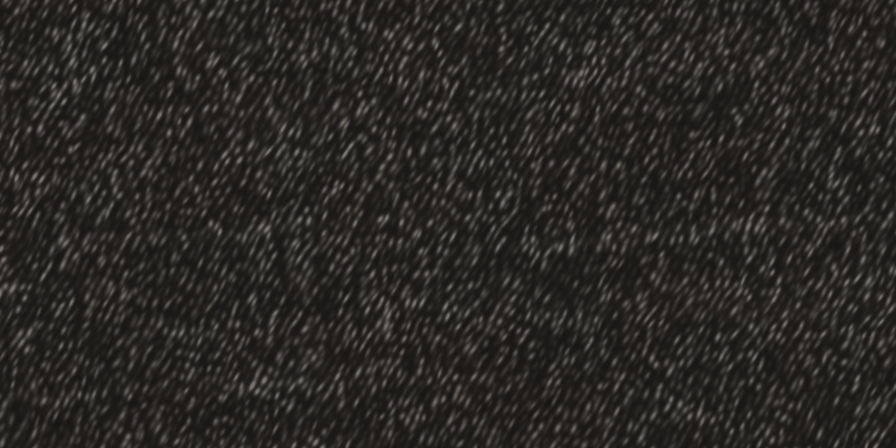
Write a Shadertoy shader that draws this texture.

```glsl
// Dark worn denim: pale, soft thread grains on a near-black twill.
// Grains sit in a sheared, jittered cell grid that follows the diagonal;
// stretched noise and a few slubs brighten them in faint horizontal bands.

vec2 hash22(vec2 p) {
    vec3 q = fract(p.xyx * vec3(0.1031, 0.1030, 0.0973));
    q += dot(q, q.yzx + 33.33);
    return fract((q.xx + q.yz) * q.zy);
}

float noise(vec2 p) {
    vec2 i = floor(p), f = fract(p);
    f = f * f * (3.0 - 2.0 * f);
    float low = mix(hash22(i).x, hash22(i + vec2(1, 0)).x, f.x);
    float high = mix(hash22(i + vec2(0, 1)).x, hash22(i + vec2(1, 1)).x, f.x);
    return mix(low, high, f.y);
}

// Thick weft thread: a soft, slightly tilted horizontal band
float slub(vec2 p, vec2 centre, float halfLength, float slope) {
    vec2 d = p - centre;
    d.y -= slope * d.x + 0.008 * (noise(vec2(p.x * 7.0, centre.y * 90.0)) - 0.5);
    return exp(-pow(d.y / 0.013, 2.0)) * smoothstep(halfLength, halfLength * 0.5, abs(d.x));
}

// Pale grains scattered along the twill diagonals
float grains(vec2 p) {
    const float lean = 0.6;
    vec2 pitch = vec2(0.0195, 0.0245);
    vec2 sheared = vec2(p.x - lean * p.y, p.y);
    sheared += 0.014 * (vec2(noise(p * 5.0), noise(p * 6.0 + 40.0)) - 0.5);
    sheared.x += 0.006 * (noise(p * 19.0 + 9.0) - 0.5);
    float column = floor(sheared.x / pitch.x);
    float light = 0.0;

    for (int i = -1; i <= 1; i++) {
        float c = column + float(i);
        float shift = hash22(vec2(c + 300.0, 7.0)).x;
        float row = floor(sheared.y / pitch.y - shift);
        for (int j = -1; j <= 1; j++) {
            vec2 id = vec2(c, row + float(j));
            vec2 place = hash22(id + 200.0);
            vec2 look = hash22(id + 517.0);
            vec2 centre = (id + vec2(0.5, 0.5 + shift) + (place - 0.5) * vec2(0.6, 0.5)) * pitch;
            vec2 d = sheared - centre;
            d.x += lean * d.y;

            // Elongated grain, with its own angle, length and brightness
            float angle = 1.06 + 0.3 * (look.y - 0.5);
            vec2 along = vec2(cos(angle), sin(angle));
            float across = dot(d, vec2(-along.y, along.x)) / mix(0.0038, 0.0054, place.x);
            float lengthwise = dot(d, along) / mix(0.0085, 0.0145, place.y);
            float q = across * across + lengthwise * lengthwise;
            float grain = exp(-q) * mix(0.10, 0.95, pow(look.x, 1.3));
            light += grain * (1.0 - light);
        }
    }
    return light;
}

void mainImage(out vec4 fragColor, in vec2 fragCoord) {
    vec2 p = fragCoord / iResolution.y;

    // Faded and dark areas of the cloth
    float wear = 0.68 + 0.30 * noise(p * 3.0 + 11.0) + 0.32 * noise(p * 13.0 + 3.0);
    float bands = smoothstep(0.55, 0.95, noise(vec2(p.x * 1.6, p.y * 20.0) + 70.0));
    float slubs = slub(p, vec2(0.55, 0.487), 0.65, 0.07)
                + slub(p, vec2(1.42, 0.475), 0.40, 0.09)
                + 0.6 * slub(p, vec2(0.30, 0.12), 0.50, 0.05)
                + 0.5 * slub(p, vec2(1.72, 0.305), 0.20, 0.04);

    float light = grains(p) * (wear + 0.15 * bands + 0.3 * slubs);
    light += 0.05 * slubs + 0.02 * bands;

    // Warm near-black ground with a fine mottle, grey to brownish threads
    float mottle = 0.6 * noise(p * 70.0) + 0.4 * noise(p * 150.0);
    vec3 ground = vec3(0.104, 0.096, 0.088) * (0.86 + 0.3 * mottle);
    vec3 thread = mix(vec3(0.47, 0.47, 0.45), vec3(0.46, 0.43, 0.41), noise(p * 9.0 + 25.0));
    fragColor = vec4(mix(ground, thread, clamp(light, 0.0, 1.0)), 1.0);
}
```
